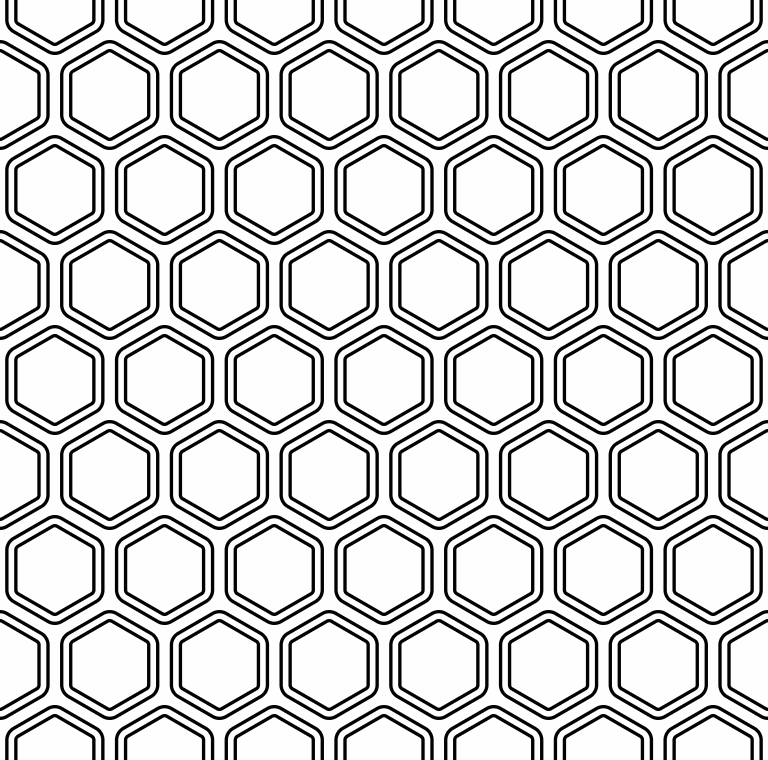
A WebGL 2 fragment shader for this pattern:

```glsl
#version 300 es
precision highp float;
// Staggered honeycomb of double-outlined, round-cornered hexagons on white.

// Lengths are in units of the column pitch.
#define COLUMNS 7.0
#define ROW_PAIRS 4.0
#define CORE_APOTHEM 0.3145
#define INNER_OFFSET 0.041
#define OUTER_OFFSET 0.123
#define LINE_WIDTH 0.0305
#define PAPER vec3(0.995)
#define INK vec3(0.008)

uniform vec2 u_resolution;
out vec4 fragColor;

const float SQRT3 = 1.7320508;

// Signed distance to a pointy-topped hexagon.
float hexagonDistance(vec2 p, float apothem) {
    const vec2 mirror = vec2(-0.5 * SQRT3, 0.5);
    p = abs(p.yx);
    p -= 2.0 * min(dot(mirror, p), 0.0) * mirror;
    float halfSide = apothem / SQRT3;
    p -= vec2(clamp(p.x, -halfSide, halfSide), apothem);
    return length(p) * sign(p.y);
}

// Offset from the center of the nearest cell in one rectangular lattice.
vec2 latticeOffset(vec2 cell, vec2 origin) {
    return (fract(cell - origin + 0.5) - 0.5) * vec2(1.0, SQRT3);
}

// Antialiased stroke along a contour of the distance field.
float stroke(float d, float contour, float pixel) {
    float edge = abs(d - contour) - 0.5 * LINE_WIDTH;
    return clamp(0.5 - edge / pixel, 0.0, 1.0);
}

void main() {
    vec2 cell = gl_FragCoord.xy / u_resolution * vec2(COLUMNS, ROW_PAIRS);
    float pixel = COLUMNS / u_resolution.x;

    // Two interleaved lattices form the staggered rows.
    float evenRows = hexagonDistance(latticeOffset(cell, vec2(0.5, 0.0)), CORE_APOTHEM);
    float oddRows = hexagonDistance(latticeOffset(cell, vec2(0.0, 0.5)), CORE_APOTHEM);
    float d = min(evenRows, oddRows);

    // Both outlines are offsets of one core, which rounds their corners.
    float ink = max(stroke(d, INNER_OFFSET, pixel), stroke(d, OUTER_OFFSET, pixel));
    fragColor = vec4(mix(PAPER, INK, ink), 1.0);
}
```
